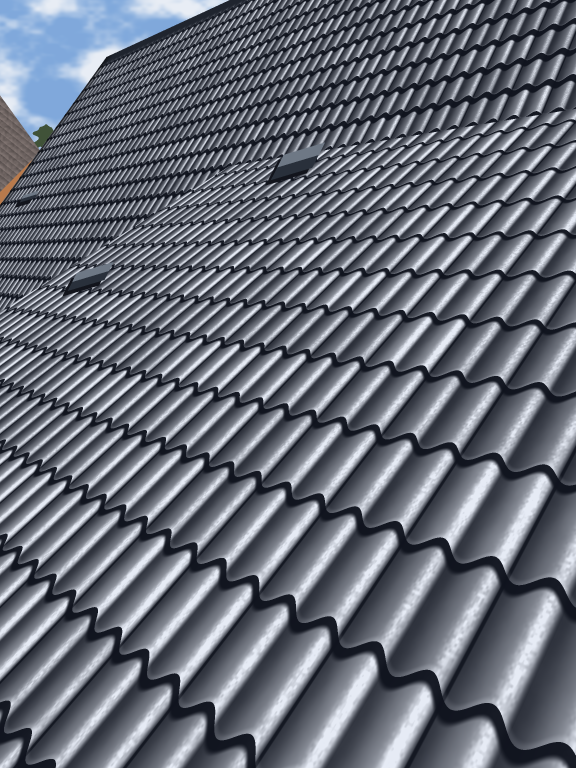
Give the GLSL for this texture, as a Shadertoy shader.

```glsl
// Glazed grey double-wave roof tiles receding in perspective, below a cloudy sky.

float hash(vec2 p) {
    return fract(sin(dot(p, vec2(127.1, 311.7))) * 43758.5453);
}

float noise(vec2 p) {
    vec2 i = floor(p), f = fract(p);
    f = f * f * (3.0 - 2.0 * f);
    return mix(mix(hash(i), hash(i + vec2(1, 0)), f.x),
               mix(hash(i + vec2(0, 1)), hash(i + vec2(1, 1)), f.x), f.y);
}

float fbm(vec2 p) {
    float sum = 0.0, amp = 0.5;
    for (int i = 0; i < 4; i++) {
        sum += amp * noise(p);
        p = p * 2.1 + 7.3;
        amp *= 0.5;
    }
    return sum;
}

// t.x counts tiles across (two waves each), t.y counts courses up the roof.
vec3 tiles(vec2 t, float shadowStart, float gain) {
    float wave = fract(t.x * 2.0);
    float course = t.y - 0.08 * cos(6.2832 * (wave - 0.65));
    float along = fract(course);
    vec2 id = vec2(floor(t.x), floor(course));

    // Rounded profile: dark pan, slow rise, glossy ridge, steep far side
    float light = 0.15 + 0.33 * smoothstep(0.0, 0.62, wave);
    float gloss = exp(-pow((wave - 0.76) / 0.13, 2.0));
    float grain = noise(t * vec2(55.0, 38.0));
    light += gloss * (0.33 + 0.28 * grain) * (0.8 + 0.3 * sin(3.14 * along));
    light *= 1.0 - 0.72 * smoothstep(0.87, 1.0, wave);
    light += 0.05 * (fbm(t * vec2(9.0, 5.0)) - 0.5);
    light *= gain * (0.88 + 0.24 * hash(id));

    // Interlocking side joint, bright lower lip, shadow below the next course
    float joint = abs(fract(t.x + 0.5) - 0.5);
    light *= 1.0 - 0.85 * (1.0 - smoothstep(0.008, 0.022, joint));
    light += 0.10 * (1.0 - smoothstep(0.01, 0.06, along));
    light *= 1.0 - 0.96 * smoothstep(shadowStart, shadowStart + 0.06, along);
    return mix(vec3(0.06, 0.075, 0.115), vec3(0.90, 0.92, 0.96), clamp(light, 0.0, 1.0));
}

vec3 background(vec2 p) {
    float cloud = smoothstep(0.28, 0.58, fbm(p * vec2(14.0, 22.0) + 3.0));
    vec3 col = mix(vec3(0.50, 0.66, 0.86), vec3(0.91, 0.93, 0.96), cloud);
    // Tree and neighbouring house
    if (length(p - vec2(0.06, 0.18)) < 0.008 + 0.012 * noise(p * 150.0))
        col = vec3(0.25, 0.32, 0.22);
    if (p.y > 0.124 + 1.38 * p.x) {
        float rows = fract((p.y - 0.8 * p.x) * 110.0);
        col = vec3(0.43, 0.39, 0.38) * (0.75 + 0.3 * rows + 0.2 * noise(p * 400.0));
        if (p.y > 0.25 - p.x) col = vec3(0.72, 0.48, 0.30);
    }
    return col;
}

// Small sloping roof vent with a dark front and a cast shadow.
vec3 vent(vec3 col, vec2 p, vec2 center, vec2 size) {
    vec2 q = p - center;
    q.y += 0.3 * q.x;
    q.x += 0.6 * q.y;
    vec2 s = abs(q - vec2(-0.004, 0.005)) - size;
    vec2 b = abs(q) - size;
    col = mix(col, vec3(0.07, 0.08, 0.11), step(max(s.x, s.y), 0.0));
    vec3 body = mix(vec3(0.43, 0.47, 0.52), vec3(0.16, 0.19, 0.23), step(0.0, q.y));
    return mix(col, body, step(max(b.x, b.y), 0.0));
}

// p is in canvas heights, measured down from the top left.
vec3 scene(vec2 p) {
    vec2 d = p - vec2(-0.428, 0.336);   // from the courses' vanishing point
    float slope = d.y / d.x;
    if (slope < -0.462 || p.y < 0.267 - 1.39 * p.x) return background(p);

    vec3 col;
    if (slope > -0.165 && p.y > 0.406 - 0.635 * p.x) {
        // Shallow front roof
        float depth = d.y + 0.48 * d.x;
        vec2 t = vec2((p.x - 1.328) / (0.26 * depth) + 0.732, 4.777 * d.x / depth - 3.59);
        col = tiles(t, 0.87, 1.04);
    } else {
        // Steep upper roof
        float depth = d.y + 1.13 * d.x;
        vec2 t = vec2((p.x - 1.5625) / (0.0958 * depth) + 2.18, 26.0 * d.x / depth);
        col = tiles(t, 0.76, 0.88);
        // Ridge cap and verge
        col = mix(vec3(0.12, 0.14, 0.18), col, smoothstep(-0.452, -0.440, slope));
        col *= 0.55 + 0.45 * smoothstep(0.0, 0.012, p.y - 0.267 + 1.39 * p.x);
    }
    col = vent(col, p, vec2(0.388, 0.210), vec2(0.027, 0.014));
    col = vent(col, p, vec2(0.118, 0.360), vec2(0.024, 0.010));
    return vent(col, p, vec2(0.038, 0.256), vec2(0.010, 0.004));
}

void mainImage(out vec4 fragColor, in vec2 fragCoord) {
    vec3 sum = vec3(0.0);
    // 3 x 3 samples smooth every edge
    for (int i = 0; i < 9; i++) {
        vec2 offset = (vec2(i % 3, i / 3) - 1.0) / 3.0;
        vec2 uv = (fragCoord + offset) / iResolution.xy;
        sum += scene(vec2(0.75 * uv.x, 1.0 - uv.y));
    }
    fragColor = vec4(sum / 9.0, 1.0);
}
```
